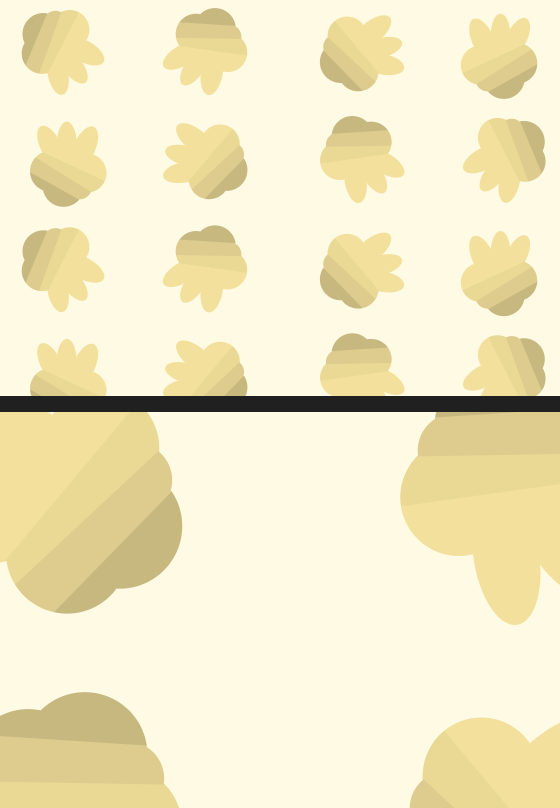
Top: the whole. Bottom: its middle third, enlarged.
Reproduce this pattern procedurally as a Shadertoy shader.

```glsl
// Scattered three-petalled blossoms with banded shading, repeated by a glide reflection.

// Layout: units are 1/768 of the canvas width, y runs down from the top edge.
const float CANVAS_WIDTH = 768.0;
const float PERIOD_Y = 298.0;     // height of one pair of rows
const float GLIDE_Y = 148.0;      // drop of the mirrored row
const float MIRROR_SUM = 778.0;   // x maps to MIRROR_SUM - x in that row
const int COLUMNS = 4;

// Per column: anchor x, anchor y, turn in degrees.
const vec3 PLACES[COLUMNS] = vec3[](
    vec3( 59.5,  46.5,  67.0),
    vec3(294.8,  39.7, 138.0),
    vec3(467.3,  85.2,   0.0),
    vec3(691.0, 107.0, -75.0));

// Round lobes of the head: centre, radius.
const vec3 LOBES[4] = vec3[](
    vec3( 0.0,   0.0, 28.6),
    vec3(24.0,  12.0, 28.0),
    vec3( 8.7, -35.7, 26.8),
    vec3(-7.0, -21.0, 17.0));

// Petals: centre, half length, half width; tilts are in degrees.
const vec4 PETALS[3] = vec4[](
    vec4(42.6, -41.0, 32.0, 15.0),
    vec4(55.0, -19.5, 30.0, 13.5),
    vec4(58.0,   3.0, 29.5, 14.0));
const float PETAL_TILTS[3] = float[](-39.0, -15.0, 11.0);

// Shading cuts: direction toward the shade in degrees, offset along it.
const vec2 CUTS[3] = vec2[](
    vec2(140.0, -30.0), vec2(133.0, -13.0), vec2(135.7, 6.0));

const vec3 PAPER = vec3(1.0, 0.98, 0.89);
const vec3 PETAL_COLOR = vec3(0.95, 0.88, 0.61);
const vec3 BAND_COLORS[3] = vec3[](
    vec3(0.915, 0.85, 0.585), vec3(0.865, 0.80, 0.555), vec3(0.78, 0.72, 0.50));

// Express p in axes turned by the given angle.
vec2 turnInto(vec2 p, float degrees) {
    float a = radians(degrees), c = cos(a), s = sin(a);
    return vec2(c * p.x + s * p.y, c * p.y - s * p.x);
}

float ellipseDistance(vec2 p, vec2 radii) {
    float k = length(p / radii);
    float slope = length(p / (radii * radii));
    return k * (k - 1.0) / max(slope, 1e-4);
}

float blossomDistance(vec2 p) {
    float d = 1e4;
    for (int i = 0; i < 4; i++)
        d = min(d, length(p - LOBES[i].xy) - LOBES[i].z);
    for (int i = 0; i < 3; i++)
        d = min(d, ellipseDistance(turnInto(p - PETALS[i].xy, PETAL_TILTS[i]), PETALS[i].zw));
    return d;
}

// Coverage of the side where the distance is negative.
float coverage(float dist, float pixel) {
    return clamp(0.5 - dist / pixel, 0.0, 1.0);
}

vec3 blossomColor(vec2 p, float pixel) {
    vec3 color = PETAL_COLOR;
    for (int i = 0; i < 3; i++) {
        float along = turnInto(p, CUTS[i].x).x;
        color = mix(color, BAND_COLORS[i], coverage(CUTS[i].y - along, pixel));
    }
    return color;
}

void mainImage(out vec4 fragColor, in vec2 fragCoord) {
    float pixel = CANVAS_WIDTH / iResolution.x;
    vec2 p = vec2(fragCoord.x, iResolution.y - fragCoord.y) * pixel;
    vec3 color = PAPER;

    for (int row = 0; row < 2; row++) {
        // The second row is the first one mirrored and moved down.
        vec2 q = row == 0 ? p : vec2(MIRROR_SUM - p.x, p.y - GLIDE_Y);
        for (int col = 0; col < COLUMNS; col++) {
            vec2 local = q - PLACES[col].xy;
            local.y = mod(local.y + 0.5 * PERIOD_Y, PERIOD_Y) - 0.5 * PERIOD_Y;
            local = turnInto(local, PLACES[col].z);
            float mask = coverage(blossomDistance(local), pixel);
            color = mix(color, blossomColor(local, pixel), mask);
        }
    }
    fragColor = vec4(color, 1.0);
}
```
